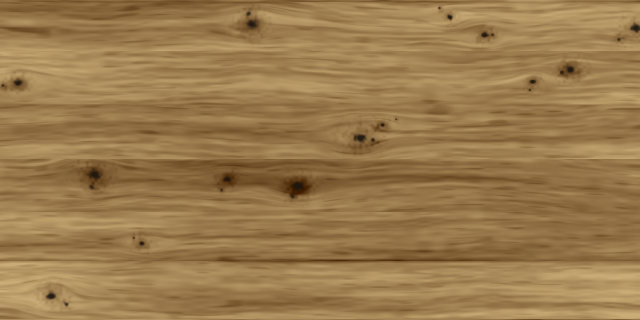
Write a Shadertoy shader that draws this texture.

```glsl
// Oak board glued from horizontal planks: stretched noise makes the grain,
// which bends around scattered dark knots; each plank has its own tone and seam.
// Lengths are in units of the canvas height.
#define PLANKS 6.0
#define KNOTS 14
#define KNOT_SIZE 0.017
#define GRAIN_WAVE 0.045
#define PLANK_CONTRAST 0.30
#define BAND_CONTRAST 0.62
#define RING_CONTRAST 0.55
#define FIBRE_CONTRAST 0.50
#define SEAM_WIDTH 0.006
#define DARK_OAK vec3(0.48, 0.35, 0.19)
#define LIGHT_OAK vec3(0.73, 0.61, 0.41)
#define KNOT_CORE vec3(0.11, 0.085, 0.06)

float hash(vec2 p) {
    vec3 h = fract(vec3(p.xyx) * 0.1031);
    h += dot(h, h.yzx + 33.33);
    return fract((h.x + h.y) * h.z);
}

float noise(vec2 p) {
    vec2 i = floor(p), f = fract(p);
    f = f * f * (3.0 - 2.0 * f);
    return mix(mix(hash(i), hash(i + vec2(1, 0)), f.x),
               mix(hash(i + vec2(0, 1)), hash(i + vec2(1, 1)), f.x), f.y);
}

// Noise centred on zero
float ripple(vec2 p) { return noise(p) - 0.5; }

// Height of the lower edge of a plank
float plankEdge(float row) {
    return (row + 0.3 * (hash(vec2(row, 7.0)) - 0.5)) / PLANKS;
}

float plankRow(float y) {
    float row = floor(y * PLANKS);
    if (y < plankEdge(row)) return row - 1.0;
    if (y > plankEdge(row + 1.0)) return row + 1.0;
    return row;
}

// Soft line along a seam, light or dark, fading in and out along x
float seam(vec2 p, float row) {
    float d = (p.y - plankEdge(row)) / SEAM_WIDTH;
    float strength = mix(-0.6, 0.6, hash(vec2(row, 19.0)));
    return strength * exp(-d * d) * (0.4 + noise(vec2(p.x * 3.0, row * 9.0)));
}

vec3 wood(vec2 p, float aspect) {
    float row = plankRow(p.y);
    float rough = 0.65 + 0.7 * noise(p * 110.0);
    float bend = 0.0, swirl = 0.0, halo = 0.0, core = 0.0;

    // Knots: a ragged core, a brown halo and a small companion spot
    for (int i = 0; i < KNOTS; i++) {
        float id = float(i);
        float home = floor(hash(vec2(id, 31.0)) * PLANKS);
        if (home != row) continue;
        float along = (id + hash(vec2(id, 43.0))) / float(KNOTS) * aspect;
        float across = mix(0.28, 0.72, hash(vec2(id, 57.0)));
        vec2 centre = vec2(along, mix(plankEdge(home), plankEdge(home + 1.0), across));
        float size = KNOT_SIZE * mix(0.45, 1.15, hash(vec2(id, 61.0)));
        vec2 d = p - centre;
        vec2 e = d * vec2(10.0, 19.0) * KNOT_SIZE / size;
        float near = exp(-dot(e, e));
        bend -= 0.8 * d.y * near;
        swirl += near;

        float r = length(d * vec2(0.9, 1.1)) * rough / size;
        halo += exp(-r * r * 0.28);
        core = max(core, 1.0 - smoothstep(0.3, 1.05, r));

        vec2 offset = vec2(hash(vec2(id, 71.0)), hash(vec2(id, 83.0))) - 0.5;
        float s = length(d - offset * vec2(0.11, 0.08)) * rough / (size * 0.5);
        halo += 0.5 * exp(-s * s * 0.3);
        core = max(core, 0.8 - 0.8 * smoothstep(0.2, 1.1, s));
    }

    // Grain coordinates: shifted per plank, gently wavy, parted by knots
    vec2 q = vec2(p.x + row * 17.3, p.y + bend + row * 3.7);
    q.y += GRAIN_WAVE * ripple(q * vec2(1.8, 4.0));
    q.y += 0.012 * ripple(q * vec2(6.0, 11.0)) * (1.0 + 2.0 * swirl);

    // Tone: broad bands, growth rings, fine fibres and short pores
    float tone = 0.54 + PLANK_CONTRAST * (hash(vec2(row, 3.0)) - 0.5);
    tone += BAND_CONTRAST * ripple(q * vec2(0.9, 13.0));
    tone += 0.35 * ripple(p * vec2(1.6, 2.5) + 5.0);
    tone += RING_CONTRAST * (1.0 + 0.6 * swirl) * ripple(q * vec2(1.5, 42.0) + 11.0);
    tone += FIBRE_CONTRAST * ripple(q * vec2(5.0, 95.0) + 23.0);
    tone += 0.30 * ripple(q * vec2(24.0, 140.0) + 37.0);
    float pore = noise(q * vec2(11.0, 120.0) + 51.0);
    tone -= 0.30 * smoothstep(0.72, 0.95, pore);
    tone += seam(p, row) + seam(p, row + 1.0);
    tone += 0.12 * swirl - 0.75 * min(halo, 1.2);

    vec3 colour = mix(DARK_OAK, LIGHT_OAK, clamp(tone, -0.9, 1.25));
    return mix(colour, KNOT_CORE, core * 0.92);
}

void mainImage(out vec4 fragColor, in vec2 fragCoord) {
    float aspect = iResolution.x / iResolution.y;
    vec3 sum = vec3(0.0);
    // Four samples per pixel smooth the seams and fibres
    for (int i = 0; i < 4; i++) {
        vec2 shift = vec2(i % 2, i / 2) * 0.5 - 0.25;
        sum += wood((fragCoord + shift) / iResolution.y, aspect);
    }
    fragColor = vec4(sum * 0.25, 1.0);
}
```
